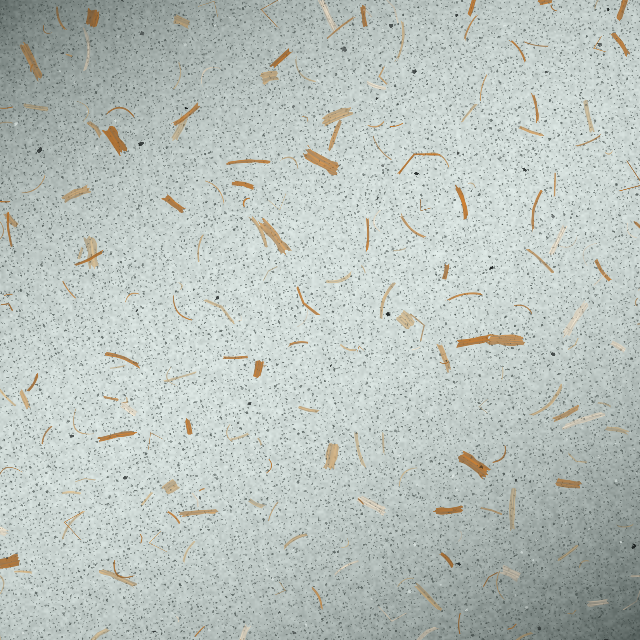
Write a three.js fragment shader that draws this texture.

```glsl
// Pale grey-green speckled paper with scattered straw flakes and fibres under soft diagonal light.
varying vec2 vUv;

const vec3 PAPER_TINT = vec3(-0.042, 0.0, -0.012);
const vec3 SPECK_DARK = vec3(0.22, 0.26, 0.25);
const vec3 SPECK_BLACK = vec3(0.07, 0.09, 0.09);
const vec3 STRAW_TAN = vec3(0.76, 0.63, 0.43);
const vec3 STRAW_AMBER = vec3(0.68, 0.41, 0.14);
const vec3 STRAW_PALE = vec3(0.93, 0.83, 0.71);
const vec2 LIGHT_CENTRE = vec2(0.5, 0.53);
const vec2 LIGHT_NORMAL = vec2(-0.5, 0.85);
const float LIGHT_PEAK = 0.875;
const float LIGHT_FALLOFF = 0.86;
const float VIGNETTE = 0.28;
const float MOTTLE = 0.13;
const float EDGE = 0.0008;
const float PI = 3.14159;

float hash(vec2 p) {
  return fract(sin(dot(p, vec2(127.1, 311.7))) * 43758.5453);
}

float noise(vec2 p) {
  vec2 i = floor(p), f = fract(p);
  f = f * f * (3.0 - 2.0 * f);
  return mix(mix(hash(i), hash(i + vec2(1.0, 0.0)), f.x),
             mix(hash(i + vec2(0.0, 1.0)), hash(i + 1.0), f.x), f.y);
}

vec2 rotate(vec2 p, float a) {
  float c = cos(a), s = sin(a);
  return vec2(c * p.x - s * p.y, s * p.x + c * p.y);
}

// Light band running from lower left to upper right, darker in the corners
float paperLight(vec2 uv) {
  float across = dot(uv - LIGHT_CENTRE, LIGHT_NORMAL);
  vec2 c = uv - 0.5;
  float r2 = dot(c, c);
  return LIGHT_PEAK - LIGHT_FALLOFF * across * across - VIGNETTE * r2 * r2;
}

// Irregular grains, one per cell of a turned grid; radii are in cell units
float specks(vec2 uv, float cells, float share, vec2 radii, float seed) {
  vec2 g = rotate(uv, seed) * cells;
  vec2 id = floor(g), key = id + seed;
  vec2 jitter = vec2(hash(key + 0.13), hash(key + 0.37)) - 0.5;
  vec2 p = rotate(fract(g) - 0.5 - 0.44 * jitter, PI * hash(key + 0.59));
  float r = mix(radii.x, radii.y, hash(key + 0.71));
  p.y *= 1.0 + 0.9 * hash(key + 0.83);
  float lump = noise(p * 2.0 / r + key * 7.0) - 0.5;
  float d = (length(p) - r * (1.0 + 0.9 * lump)) / cells;
  float strength = mix(0.45, 1.0, hash(key + 0.93));
  return step(hash(key), share) * strength * (1.0 - smoothstep(-EDGE, EDGE, d));
}

// Streaked straw pieces with ragged ends; bend curves or kinks them
vec3 layStraw(vec3 col, vec2 uv, float cells, float share,
              vec2 lengths, vec2 widths, float bend, float seed) {
  float lit = 0.5 + 0.62 * paperLight(uv);
  for (int j = -1; j <= 1; j++) {
    for (int i = -1; i <= 1; i++) {
      vec2 id = floor(uv * cells) + vec2(float(i), float(j));
      vec2 key = id + seed;
      if (hash(key) > share) continue;
      vec2 p = uv - (id + vec2(hash(key + 0.11), hash(key + 0.23))) / cells;
      p = rotate(p, PI * hash(key + 0.31));
      float size = hash(key + 0.43);
      float halfLen = 0.5 * mix(lengths.x, lengths.y, size);
      float thick = hash(key + 0.53);
      float halfWid = 0.5 * mix(widths.x, widths.y, thick * thick);

      float curve = bend * (hash(key + 0.61) - 0.5);
      float kink = step(0.78, hash(key + 0.67));
      p.y += curve * mix(p.x * p.x / halfLen, 2.0 * abs(p.x), kink);

      halfLen *= 0.82 + 0.3 * noise(vec2(p.y * 420.0, sign(p.x) * 3.0) + key * 5.0);
      halfWid *= 0.75 + 0.45 * noise(vec2(p.x * 90.0, sign(p.y) * 3.0) + key * 9.0);
      float d = max(abs(p.x) - halfLen, abs(p.y) - halfWid);
      float cover = 1.0 - smoothstep(-EDGE, EDGE, d);

      float streak = noise(vec2(p.x * 35.0, p.y * 620.0) + key * 17.0);
      float tone = hash(key + 0.79);
      vec3 straw = mix(STRAW_TAN, STRAW_AMBER, smoothstep(0.25, 0.8, tone));
      straw = mix(straw, STRAW_PALE, step(tone, 0.16));
      straw *= lit * (0.76 + 0.42 * streak);
      float opacity = mix(0.55, 1.0, tone) * (0.72 + 0.28 * streak);
      col = mix(col, straw, cover * opacity);
    }
  }
  return col;
}

void main() {
  vec2 uv = vUv;

  // Paper with fine mottling
  float grain = noise(uv * 270.0) * 0.65 + noise(rotate(uv, 0.6) * 130.0) * 0.35 - 0.5;
  vec3 col = vec3(paperLight(uv) + MOTTLE * grain) + PAPER_TINT;

  // Dark grains in three sizes and a few pale ones
  col = mix(col, SPECK_DARK, 0.62 * specks(uv, 165.0, 0.6, vec2(0.1, 0.27), 1.3));
  col = mix(col, SPECK_DARK, 0.7 * specks(uv, 105.0, 0.34, vec2(0.1, 0.23), 2.7));
  col = mix(col, vec3(0.93, 0.96, 0.95), 0.6 * specks(uv, 38.0, 0.1, vec2(0.05, 0.11), 4.1));

  // Broad flakes, narrow splints, fine fibres
  col = layStraw(col, uv, 9.0, 0.62, vec2(0.02, 0.066), vec2(0.007, 0.02), 0.1, 11.0);
  col = layStraw(col, uv, 10.0, 0.62, vec2(0.02, 0.075), vec2(0.003, 0.008), 0.5, 37.0);
  col = layStraw(col, uv, 13.0, 0.6, vec2(0.01, 0.05), vec2(0.0016, 0.003), 1.6, 71.0);

  // Grains lying over the straw, and rare black clumps
  col = mix(col, SPECK_DARK, 0.5 * specks(uv, 140.0, 0.22, vec2(0.1, 0.22), 5.2));
  col = mix(col, SPECK_BLACK, 0.95 * specks(uv, 19.0, 0.16, vec2(0.03, 0.085), 3.4));

  gl_FragColor = vec4(clamp(col, 0.0, 1.0), 1.0);
}
```
